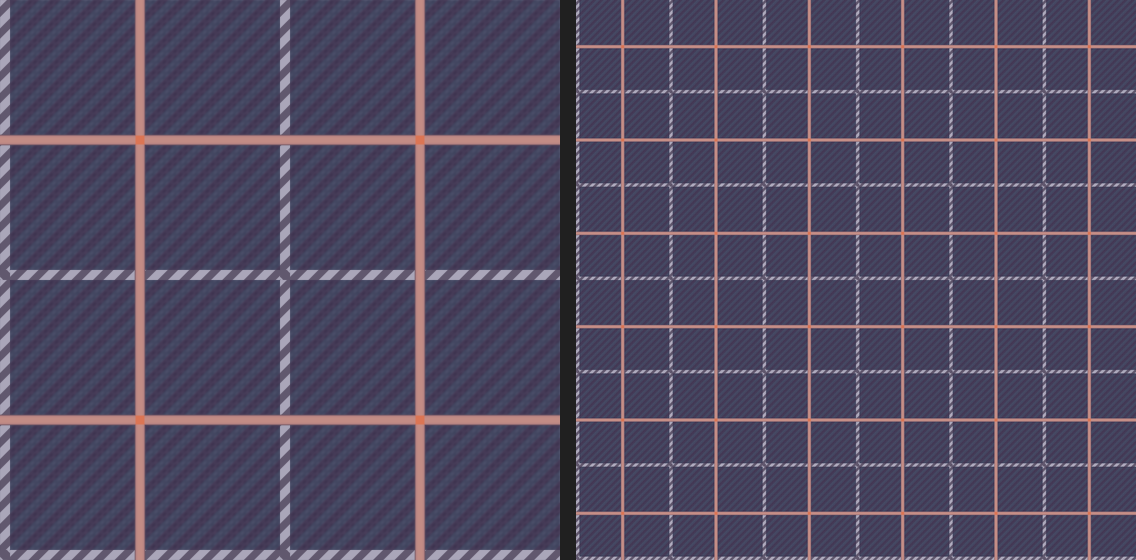
Left: one tile. Right: repeated 3 by 3.
Write a WebGL 1 fragment shader that draws this pattern.

```glsl
precision highp float;

uniform vec2 u_resolution;

// Coverage of a shape with signed distance d, smoothed over width w
float cover(float d, float w) {
  return 1.0 - smoothstep(-w, w, d);
}

// Wrapped offset from a line centre inside the unit cell
vec2 offsetFrom(vec2 cell, float centre) {
  return fract(cell - centre + 0.5) - 0.5;
}

void main() {
  vec2 cell = gl_FragCoord.xy / u_resolution * 2.0;
  float pixel = 2.0 / min(u_resolution.x, u_resolution.y);

  // Rising diagonal of the twill, thirteen ribs per cell
  float phase = (cell.x - cell.y) * 13.0;
  float ribDistance = abs(fract(phase - 0.06 + 0.5) - 0.5);
  float rib = cover(ribDistance - 0.26, pixel * 13.0);

  // Ground cloth with soft ribs and fine threads
  float softRib = smoothstep(0.14, 0.36, ribDistance);
  vec3 color = mix(vec3(0.268, 0.282, 0.385), vec3(0.265, 0.225, 0.335), softRib);
  vec2 thread = cos(6.28318 * 52.0 * cell);
  color += 0.006 * (thread.x + thread.y);
  color += 0.008 * cos(6.28318 * (cell.x - cell.y) * 39.0);

  // Pale dashed bands along the cell borders
  vec2 paleOffset = offsetFrom(cell, 0.018);
  vec2 pale = vec2(cover(abs(paleOffset.x) - 0.018, pixel * 0.7),
                   cover(abs(paleOffset.y) - 0.018, pixel * 0.7));
  float crossing = pale.x * pale.y;
  float speck = cover(abs(abs(paleOffset.x + paleOffset.y) - 0.029) - 0.005, pixel)
              * cover(abs(paleOffset.x - paleOffset.y) - 0.009, pixel);
  float dash = mix(rib, speck, crossing);
  vec3 paleColor = mix(vec3(0.38, 0.345, 0.43), vec3(0.665, 0.65, 0.725), dash);
  color = mix(color, paleColor, max(pale.x, pale.y));

  // Coral bands through the cell centres, with dull edges
  vec2 coralOffset = abs(offsetFrom(cell, 0.5));
  float nearest = min(coralOffset.x, coralOffset.y);
  color = mix(color, vec3(0.43, 0.33, 0.38), cover(nearest - 0.019, pixel * 0.7));
  vec3 coral = mix(vec3(0.76, 0.55, 0.52), vec3(0.71, 0.51, 0.51),
                   smoothstep(0.006, 0.016, nearest));
  color = mix(color, coral, cover(nearest - 0.016, pixel * 0.7));

  // Saturated square where coral bands cross
  float square = max(coralOffset.x, coralOffset.y) - 0.016;
  color = mix(color, vec3(0.86, 0.46, 0.33), cover(square, pixel * 0.8));

  gl_FragColor = vec4(color, 1.0);
}
```
